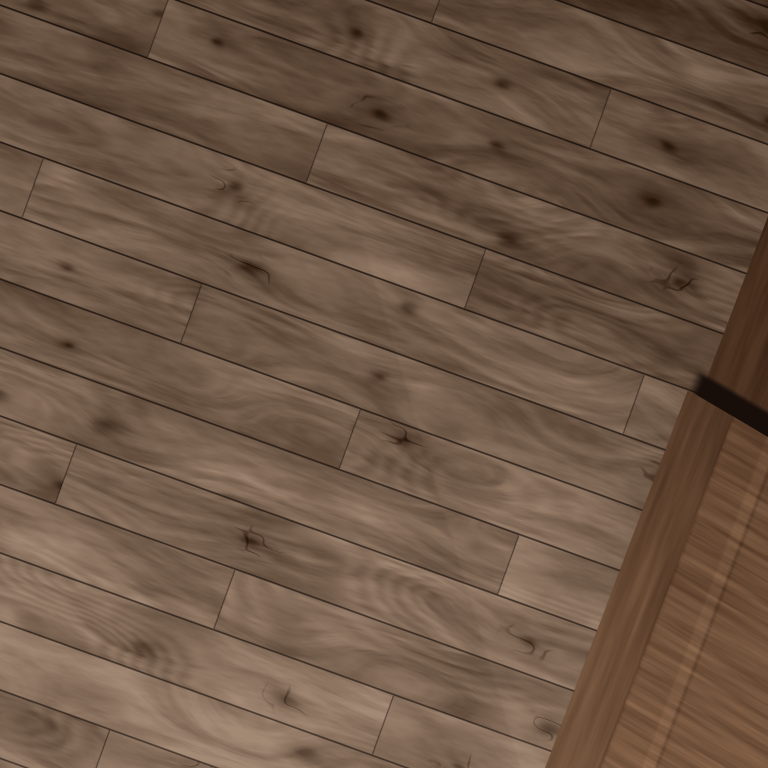
Reproduce this texture procedurally as a WebGL 2 fragment shader.

```glsl
#version 300 es
precision highp float;
// Slanted wooden floor planks with staggered butt joints, and a wooden frame
// at the right. Planks come from a rotated repeat; grain, knots and cracks
// come from stretched value noise seeded per plank.
uniform vec2 u_resolution;
out vec4 fragColor;

const vec3 DARK_WOOD = vec3(0.20, 0.13, 0.08);
const vec3 PALE_WOOD = vec3(0.62, 0.52, 0.44);
const vec3 FRAME_TINT = vec3(1.0, 0.90, 0.80);
const vec3 GAP_COLOR = vec3(0.09, 0.055, 0.04);
const float SLOPE = 0.36;          // fall of the planks to the right
const float PLANK_WIDTH = 0.0839;
const float PLANK_LENGTH = 0.8317;
const float ROW_SHIFT = 0.2496;    // joint offset from row to row

float hash(vec2 p) {
  vec3 q = fract(p.xyx * 0.1031);
  q += dot(q, q.yzx + 33.33);
  return fract((q.x + q.y) * q.z);
}

float noise(vec2 p) {
  vec2 i = floor(p), f = fract(p);
  f = f * f * (3.0 - 2.0 * f);
  vec2 e = vec2(0.0, 1.0);
  return mix(mix(hash(i), hash(i + e.yx), f.x),
             mix(hash(i + e.xy), hash(i + e.yy), f.x), f.y);
}

float fbm(vec2 p) {
  float sum = 0.0, gain = 0.533;
  for (int i = 0; i < 4; i++) {
    sum += gain * noise(p);
    p = p * 2.03 + 17.3;
    gain *= 0.5;
  }
  return sum;
}

vec3 woodColor(float tone) {
  return mix(DARK_WOOD, PALE_WOOD, clamp(tone, -0.1, 1.05));
}

float line(float dist, float halfWidth, float aa) {
  return 1.0 - smoothstep(halfWidth - aa, halfWidth + aa, abs(dist));
}

// Tone offset of the grain: clouds, fibres, arched rings and fine pores.
float grain(vec2 q, float seed) {
  vec2 o = seed * vec2(137.0, 291.0);
  float bend = noise(q * vec2(6.0, 20.0) + o);
  float cloud = fbm(q * vec2(6.0, 19.0) + o.yx);
  float fibre = fbm(vec2(q.x * 11.0, q.y * 85.0 + bend * 7.0) + o);
  float rings = sin(55.0 * noise(q * vec2(5.0, 15.0) + o + 5.0) + 5.0 * fibre);
  float ringArea = smoothstep(0.45, 0.75, noise(q * vec2(4.0, 12.0) + o.yx + 9.0));
  float pores = noise(q * vec2(70.0, 330.0) + o);
  return 0.62 * (cloud - 0.5) + 0.46 * (fibre - 0.5)
       + 0.055 * rings * ringArea + 0.07 * (pores - 0.5);
}

// Darkness of scattered knots and the short cracks beside some of them.
float knots(vec2 q, float seed) {
  float cell = 0.19, id = floor(q.x / cell);
  vec2 key = vec2(id + 11.0, seed * 173.0);
  vec2 center = vec2((id + mix(0.3, 0.7, hash(key))) * cell,
                     PLANK_WIDTH * mix(0.2, 0.8, hash(key + 3.7)));
  vec2 d = (q - center) * vec2(1.0, 1.9);
  float wobble = noise(q * vec2(60.0, 110.0) + key);
  float r = length(d) * (0.7 + 0.6 * wobble);
  float size = mix(0.007, 0.017, hash(key + 8.1));
  float spot = exp(-r * r / (size * size)) + 0.3 * exp(-r * r / (size * size * 9.0));
  float crack = line(noise(q * vec2(38.0, 75.0) + key) - 0.5, 0.04, 0.03)
              * (1.0 - smoothstep(0.02, 0.045, r));
  float kind = hash(key + 21.3);
  return 0.36 * spot * step(0.42, kind) + 0.26 * crack * step(0.78, kind);
}

vec3 floorColor(vec2 p, float light, float aa) {
  vec2 q = vec2(p.x + SLOPE * p.y, p.y - SLOPE * p.x - 0.0065) / length(vec2(1.0, SLOPE));
  float row = floor(q.y / PLANK_WIDTH);
  float across = q.y - row * PLANK_WIDTH;
  float along = q.x - 0.123 - (row - 2.0) * ROW_SHIFT;
  float plank = floor(along / PLANK_LENGTH);
  along -= plank * PLANK_LENGTH;
  float seed = hash(vec2(row + 31.0, plank + 57.0));
  vec2 local = vec2(along, across);
  float tone = light + 0.10 * (seed - 0.5) + grain(local, seed) - knots(local, seed);
  // Seams get deeper toward the dim far side.
  float seam = line(min(across, PLANK_WIDTH - across), 0.0011, aa);
  float joint = line(min(along, PLANK_LENGTH - along), 0.0008, aa);
  float depth = mix(0.6, 0.9, 1.0 - p.y);
  return mix(woodColor(tone), GAP_COLOR, max(seam * depth, joint * 0.5));
}

// Frame: "side" runs across its edge, "fall" across its slanted top.
vec3 frameColor(float side, float fall, float light, float aa) {
  float panel = smoothstep(-aa, aa, side - 1.16);
  float stileGrain = fbm(vec2(side * 110.0, fall * 7.0)) - 0.5;
  float panelGrain = fbm(vec2(side * 9.0, fall * 150.0)) - 0.5;
  float tone = light - 0.22 + mix(0.35 * stileGrain, 0.08 + 0.5 * panelGrain, panel);
  tone += 0.09 * line(side - 1.222, 0.008, 0.003) - 0.14 * line(side - 1.233, 0.002, 0.003);
  tone -= 0.12 * line(side - 1.16, 0.002, 0.003);
  return woodColor(tone) * FRAME_TINT;
}

void main() {
  vec2 p = gl_FragCoord.xy / u_resolution;
  p.y = 1.0 - p.y;
  float aa = 0.8 / min(u_resolution.x, u_resolution.y);
  float far = 1.0 - p.y;
  float light = 0.82 - far * (0.36 + 0.12 * p.x) - 0.05 * p.x;
  // Faint reflected light with one crisp edge.
  float glow = p.x - 0.48 - 0.30 * (p.y - 0.35);
  float sheen = smoothstep(0.0, 0.006, glow) * (1.0 - smoothstep(0.0, 0.3, glow));
  light += 0.06 * sheen * smoothstep(0.15, 0.4, p.y);
  vec3 color = floorColor(p, light, aa);

  // Upper post, the dark gap beneath it, then the lower frame.
  float side = p.x + 0.378 * p.y;
  float fall = p.y - 0.588 * p.x;
  float post = smoothstep(-aa, aa, side - 1.1065);
  float body = smoothstep(-aa, aa, side - 1.0878);
  float below = smoothstep(-aa, aa, fall + 0.019);
  float gap = smoothstep(-0.056, -0.046, fall) * smoothstep(1.085, 1.105, side);
  float postTone = light - 0.34 + 0.35 * (fbm(vec2(side * 100.0, fall * 6.0)) - 0.5);
  color = mix(color, woodColor(postTone) * FRAME_TINT, post);
  color = mix(color, GAP_COLOR, gap);
  color = mix(color, frameColor(side, fall, light, aa), body * below);
  fragColor = vec4(color, 1.0);
}
```
